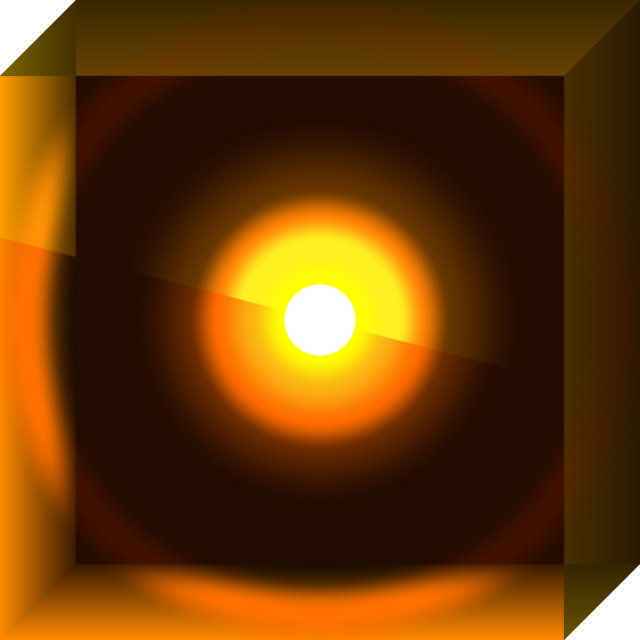
Reproduce this background procedurally as a WebGL 1 fragment shader.

```glsl
precision highp float;
// Glowing sun with a halo inside a bevelled amber box, split by a slanted line of light.

uniform vec2 u_resolution;

const float HALF_SIDE = 0.3815;   // half width of the front square
const float BEVEL = 0.1185;       // width of the bevelled faces
const float CORE_RADIUS = 0.0555;
const float HALO_RADIUS = 0.463;

const vec3 WHITE = vec3(1.0);
const vec3 YELLOW = vec3(1.0, 1.0, 0.0);
const vec3 ORANGE = vec3(1.0, 0.44, 0.0);
const vec3 DARK = vec3(0.135, 0.042, 0.0);

// Antialiased step, 1 where the signed distance is positive.
float edge(float d, float px) {
  return smoothstep(-px, px, d);
}

// Soft ring of light, strongest at the given radius.
float halo(float r, float radius) {
  return smoothstep(radius - 0.055, radius - 0.005, r)
       * (1.0 - smoothstep(radius, radius + 0.06, r));
}

// Sun from the dark surroundings inward; upper is 1 above the slanted line.
vec3 sun(float r, float upper, float px) {
  vec3 haze = mix(vec3(0.48, 0.20, 0.0), vec3(0.45, 0.24, 0.0), upper);
  vec3 rim = mix(vec3(1.0, 0.42, 0.0), vec3(1.0, 0.50, 0.02), upper);
  vec3 body = mix(vec3(0.98, 0.73, 0.08), vec3(1.0, 0.94, 0.13), upper);
  float reach = mix(0.295, 0.325, upper);

  vec3 col = mix(haze, DARK, smoothstep(0.165, reach, r));
  col = mix(rim, col, smoothstep(0.158, 0.205, r));
  float bodyEdge = mix(0.095, 0.122, upper);
  col = mix(body, col, smoothstep(bodyEdge, 0.168, r));
  col = mix(YELLOW, col, smoothstep(0.06, 0.105, r));
  return mix(col, WHITE, edge(CORE_RADIUS - r, 1.5 * px));
}

// Lit face: t runs from 0 at the front square to 1 at the canvas border.
vec3 litFace(float t, float r, float upper) {
  vec3 nearCol = mix(vec3(0.22, 0.10, 0.0), vec3(0.30, 0.18, 0.0), upper);
  vec3 farCol = mix(vec3(1.0, 0.54, 0.0), vec3(1.0, 0.62, 0.0), upper);
  vec3 col = mix(nearCol, farCol, clamp(t, 0.0, 1.0));
  float shade = mix(0.45, 1.0, smoothstep(0.38, 0.44, r));
  col *= mix(shade, 1.0, upper);
  vec3 glow = mix(ORANGE, vec3(1.0, 0.60, 0.02), upper * 0.8);
  return mix(col, glow, halo(r, HALO_RADIUS) * smoothstep(-0.1, 0.5, t));
}

// Shaded face: a plain gradient with a faint trace of the halo.
vec3 shadedFace(vec3 nearCol, vec3 farCol, float t, float ring) {
  return mix(nearCol, farCol, clamp(t, 0.0, 1.0)) + vec3(0.035, -0.015, 0.0) * ring;
}

// Olive triangle cut by a white diagonal where two faces overlap.
vec3 cutCorner(vec3 dim, vec3 bright, float t, float cut, float px) {
  return mix(mix(dim, bright, clamp(t, 0.0, 1.0)), WHITE, edge(cut, px));
}

void main() {
  float px = 1.0 / min(u_resolution.x, u_resolution.y);
  vec2 p = gl_FragCoord.xy / u_resolution - 0.5;
  float r = length(p);
  float upper = edge(dot(p, vec2(0.2503, 0.9682)), px);
  float ring = halo(r, HALO_RADIUS);

  // Signed distances beyond each side of the front square
  vec2 low = -HALF_SIDE - p;
  vec2 high = p - HALF_SIDE;
  float below = edge(p.x - p.y, px);

  // Front square
  vec3 col = sun(r, upper, px) + vec3(0.115, 0.025, 0.0) * ring;

  // Left and bottom faces catch the light
  col = mix(col, litFace(low.x / BEVEL, r, upper), edge(low.x, px));
  col = mix(col, litFace(low.y / BEVEL, r, 0.0), edge(low.y, px) * below);

  // Top and right faces lie in shade
  vec3 top = shadedFace(vec3(0.40, 0.26, 0.0), vec3(0.23, 0.15, 0.0), high.y / BEVEL, ring);
  vec3 right = shadedFace(vec3(0.29, 0.18, 0.0), vec3(0.16, 0.10, 0.0), high.x / BEVEL, ring);
  col = mix(col, top, edge(high.y, px));
  col = mix(col, right, edge(high.x, px) * below);

  // Cut corners at upper left and lower right
  vec3 upperLeft = cutCorner(vec3(0.25, 0.18, 0.0), vec3(0.50, 0.40, 0.0),
                             low.x / BEVEL, low.x + high.y - BEVEL, px);
  vec3 lowerRight = cutCorner(vec3(0.20, 0.14, 0.0), vec3(0.42, 0.33, 0.0),
                              low.y / BEVEL, high.x + low.y - BEVEL, px);
  col = mix(col, upperLeft, edge(low.x, px) * edge(high.y, px));
  col = mix(col, lowerRight, edge(high.x, px) * edge(low.y, px));

  gl_FragColor = vec4(col, 1.0);
}
```
